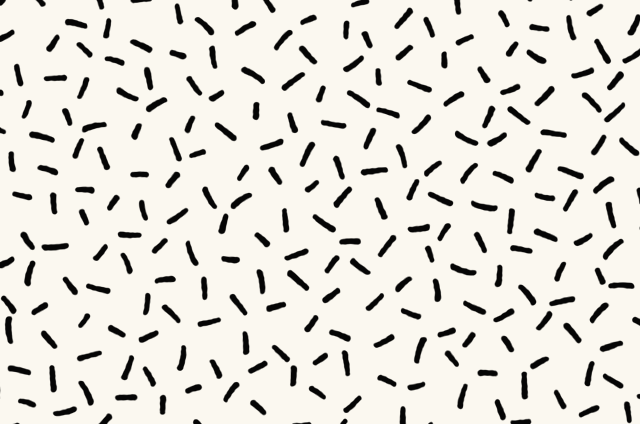
A Shadertoy shader for this pattern:

```glsl
// Scattered hand-inked black dashes on warm cream paper.

const float PI = 3.14159265;

// Integer hash: two random values in 0..1 per lattice point.
vec2 hash2(ivec2 cell, int seed) {
    uvec2 q = uvec2(cell + 512) * uvec2(1597u, 3812u) + uint(seed) * 7919u;
    uint n = (q.x ^ (q.y << 3)) * 747796405u + 28913u;
    n = ((n >> 15) ^ n) * 277803737u;
    n = ((n >> 13) ^ n) * 1274126u + (n >> 16);
    n ^= n >> 11;
    return vec2(n & 65535u, n >> 16) / 65535.0;
}

// Gradient noise, roughly -0.7..0.7.
float gradientDot(ivec2 corner, vec2 offset) {
    float a = 2.0 * PI * hash2(corner, 9).x;
    return dot(vec2(cos(a), sin(a)), offset);
}

float gradientNoise(vec2 p) {
    ivec2 i = ivec2(floor(p));
    vec2 f = fract(p);
    vec2 u = f * f * f * (f * (f * 6.0 - 15.0) + 10.0);
    float low = mix(gradientDot(i, f),
                    gradientDot(i + ivec2(1, 0), f - vec2(1, 0)), u.x);
    float high = mix(gradientDot(i + ivec2(0, 1), f - vec2(0, 1)),
                     gradientDot(i + ivec2(1, 1), f - vec2(1, 1)), u.x);
    return mix(low, high, u.y);
}

// Distance to one dash: a slightly bent capsule tapering along its length.
float dashDistance(vec2 p, float angle, float halfLength, float radius, float bend) {
    float c = cos(angle), s = sin(angle);
    p = vec2(c * p.x + s * p.y, c * p.y - s * p.x);
    p.y += bend * (p.x * p.x - 0.0002);
    float along = clamp(p.x, -halfLength, halfLength);
    return length(p - vec2(along, 0.0)) - radius * (1.0 + 0.09 * along / halfLength);
}

// Nearest dash on a jittered triangular lattice.
float dashField(vec2 p) {
    const float spacing = 0.087;
    const mat2 lattice = mat2(1.0, 0.0, 0.5, 0.866) * spacing;
    ivec2 base = ivec2(round(inverse(lattice) * p));
    float nearest = 1.0;
    for (int y = -1; y <= 1; y++)
    for (int x = -1; x <= 1; x++) {
        ivec2 cell = base + ivec2(x, y);
        vec2 place = hash2(cell, 1), shape = hash2(cell, 2), stroke = hash2(cell, 3);
        float a = 2.0 * PI * place.x;
        vec2 center = lattice * vec2(cell)
                    + 0.22 * spacing * sqrt(place.y) * vec2(cos(a), sin(a));
        // Lattice neighbours lean a third of a half turn apart.
        float angle = PI * (float(cell.x - cell.y) / 3.0 + 0.34 * shape.x);
        float halfLength = mix(0.013, 0.026, shape.y);
        float radius = mix(0.0061, 0.0071, stroke.x);
        nearest = min(nearest, dashDistance(p - center, angle, halfLength,
                                            radius, 8.0 * (stroke.y - 0.5)));
    }
    return nearest;
}

void mainImage(out vec4 fragColor, in vec2 fragCoord) {
    vec2 uv = fragCoord / iResolution.y;

    // Turn the lattice so its rows do not follow the canvas edges.
    vec2 p = mat2(0.956, 0.292, -0.292, 0.956) * (uv + 0.37);

    // Rough ink outline.
    float d = dashField(p) + 0.0016 * gradientNoise(uv * 95.0);

    float softness = max(0.0021, 0.7 / iResolution.y);
    float ink = 1.0 - smoothstep(-softness, softness, d);

    vec3 paper = vec3(0.984, 0.973, 0.941);
    vec3 black = vec3(0.02);
    fragColor = vec4(mix(paper, black, ink), 1.0);
}
```
